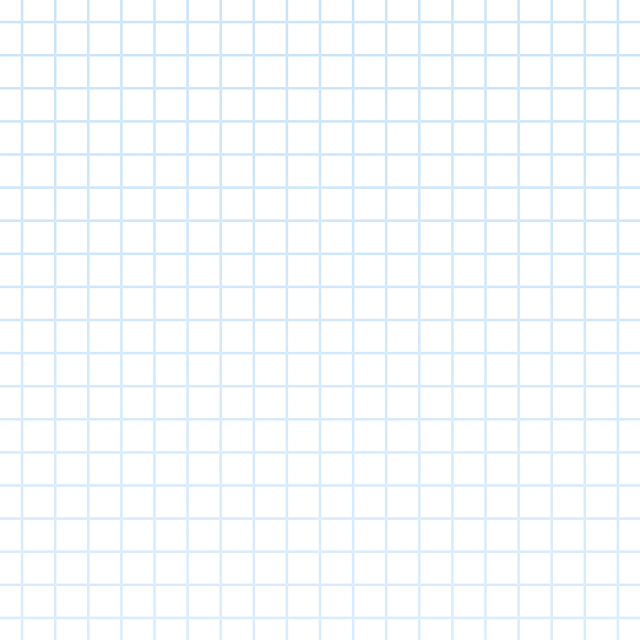
A Shadertoy shader for this pattern:

```glsl
// Pale blue square grid on white paper, its lines fading lighter towards the bottom.

const float CELLS = 19.335;        // grid squares across the canvas
const float LINE_WIDTH = 0.0039;   // in canvas heights
const vec3 PAPER = vec3(1.0);
const vec3 LINE_TOP = vec3(0.79, 0.895, 0.975);
const vec3 LINE_BOTTOM = vec3(0.85, 0.922, 0.995);
const float CROSSING_FADE = 0.15;

// Distance from each coordinate to the nearest grid line, in canvas units.
vec2 gridDistance(vec2 p, float cells) {
    return abs(fract(p * cells + 0.5) - 0.5) / cells;
}

// Smoothed coverage of a line of the given width.
vec2 lineCoverage(vec2 dist, float width, float pixel) {
    return clamp((0.5 * width - dist) / pixel + 0.5, 0.0, 1.0);
}

// Line tint for a height from 0 at the bottom to 1 at the top.
vec3 lineColour(float height) {
    return mix(LINE_BOTTOM, LINE_TOP, smoothstep(0.0, 1.0, height));
}

void mainImage(out vec4 fragColor, in vec2 fragCoord) {
    float pixel = 1.0 / iResolution.y;
    vec2 p = (fragCoord - 0.5 * iResolution.xy) * pixel;

    // Vertical and horizontal rules, centred on the canvas
    vec2 rules = lineCoverage(gridDistance(p, CELLS), LINE_WIDTH, pixel);
    float ink = max(rules.x, rules.y);

    // Crossings are slightly paler
    ink *= 1.0 - CROSSING_FADE * rules.x * rules.y;

    vec3 colour = mix(PAPER, lineColour(p.y + 0.5), ink);
    fragColor = vec4(colour, 1.0);
}
```
